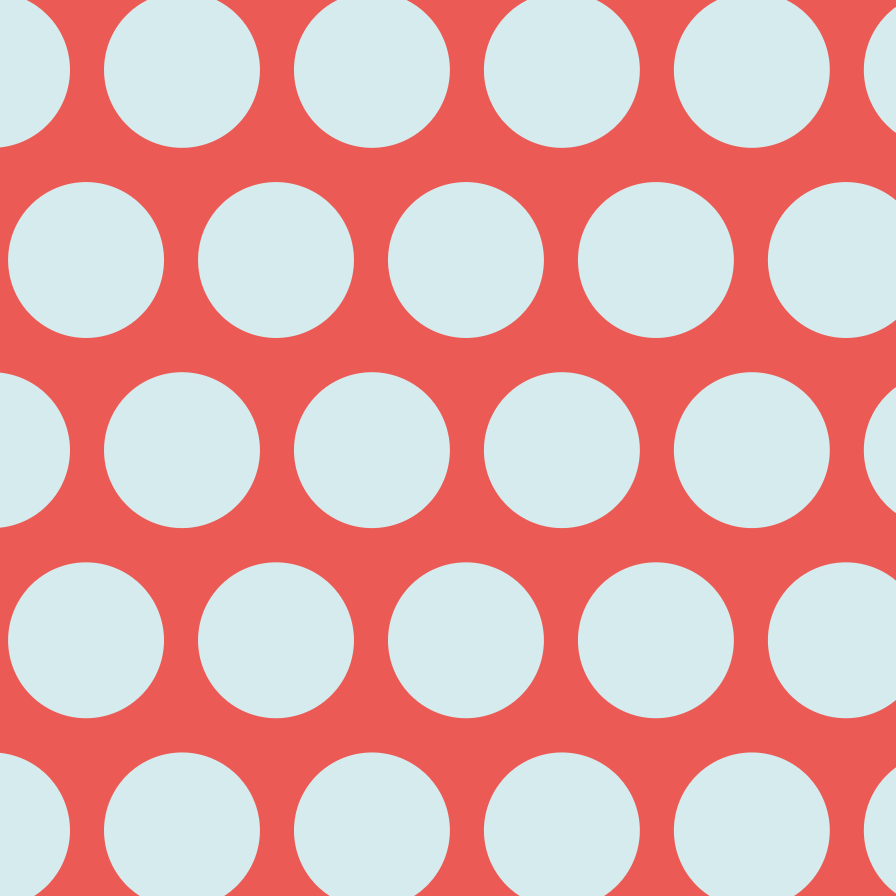
Give the GLSL for this pattern, as a Shadertoy shader.

```glsl
// Staggered rows of large pale dots on a flat coral ground.

const vec3 CORAL = vec3(0.920, 0.353, 0.332);
const vec3 PALE_BLUE = vec3(0.840, 0.920, 0.930);

const vec2 PITCH = vec2(0.2120, 0.2122);         // spacing of dots and rows
const vec2 FIRST_CENTRE = vec2(0.2031, 0.0732);  // centre of one dot in row zero
const float ROW_SHIFT = 0.495;                   // odd-row offset, in pitches
const float DOT_RADIUS = 0.0870;

// Position relative to the nearest dot centre, with odd rows shifted.
vec2 staggeredCell(vec2 p, vec2 pitch, float rowShift) {
    vec2 cell = p / pitch;
    float row = floor(cell.y + 0.5);
    cell.x -= rowShift * mod(row, 2.0);
    return (fract(cell + 0.5) - 0.5) * pitch;
}

float circleDistance(vec2 p, float radius) {
    return length(p) - radius;
}

// Coverage of a shape, smoothed over one pixel at its edge.
float coverage(float distanceToEdge, float pixel) {
    return clamp(0.5 - distanceToEdge / pixel, 0.0, 1.0);
}

void mainImage(out vec4 fragColor, in vec2 fragCoord) {
    vec2 uv = fragCoord / iResolution.y;
    float pixel = 1.0 / iResolution.y;

    vec2 local = staggeredCell(uv - FIRST_CENTRE, PITCH, ROW_SHIFT);
    float dotMask = coverage(circleDistance(local, DOT_RADIUS), pixel);

    fragColor = vec4(mix(CORAL, PALE_BLUE, dotMask), 1.0);
}
```
